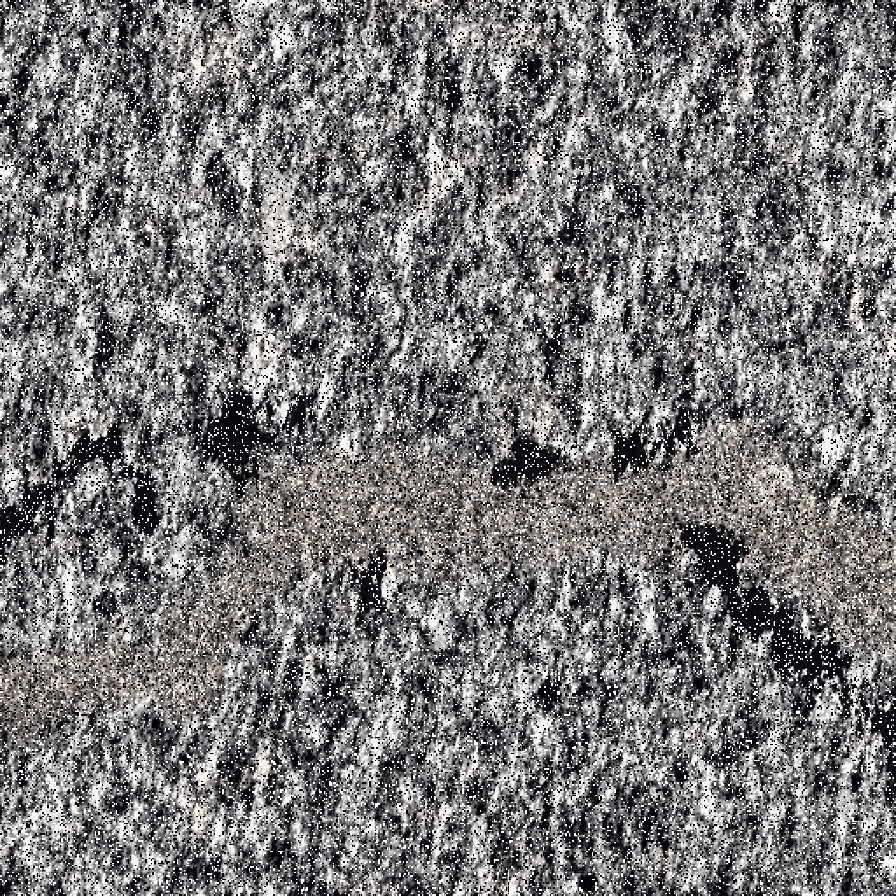
A three.js fragment shader for this texture:

```glsl
varying vec2 vUv;

const vec3 SHADOW = vec3(0.02, 0.025, 0.04);
const vec3 SLATE = vec3(0.49, 0.485, 0.495);
const vec3 PALE = vec3(0.97, 0.97, 0.96);
const vec3 WARM_TINT = vec3(1.05, 1.0, 0.94);
const float SPECK_CELLS = 512.0;
const float SPECK_SHARE = 0.135;

float hash(vec2 p) {
  vec3 q = fract(p.xyx * 0.1031);
  q += dot(q, q.yzx + 33.33);
  return fract((q.x + q.y) * q.z);
}

float noise(vec2 p) {
  vec2 i = floor(p);
  vec2 f = fract(p);
  f = f * f * (3.0 - 2.0 * f);
  float low = mix(hash(i), hash(i + vec2(1.0, 0.0)), f.x);
  float high = mix(hash(i + vec2(0.0, 1.0)), hash(i + 1.0), f.x);
  return mix(low, high, f.y);
}

// Signed noise summed over octaves, finer ones less stretched
float layeredGrain(vec2 p, vec2 scale, vec2 growth, float gain) {
  float sum = 0.0;
  float weight = 1.0;
  for (int i = 0; i < 4; i++) {
    sum += weight * (noise(p * scale + float(i) * 37.0) - 0.5);
    scale *= growth;
    weight *= gain;
  }
  return sum;
}

float capsule(vec2 p, vec2 a, vec2 b, float radius) {
  vec2 along = b - a;
  float t = clamp(dot(p - a, along) / dot(along, along), 0.0, 1.0);
  return length(p - a - along * t) - radius;
}

float fill(float d, float blur) {
  return 1.0 - smoothstep(-blur, blur, d);
}

// Smooth ledge that crosses the rough face
float ledgeDistance(vec2 p) {
  float d = capsule(p, vec2(-0.05, 0.21), vec2(0.22, 0.26), 0.04);
  d = min(d, capsule(p, vec2(0.22, 0.27), vec2(0.33, 0.42), 0.04));
  d = min(d, capsule(p, vec2(0.32, 0.43), vec2(0.8, 0.435), 0.058));
  return min(d, capsule(p, vec2(0.82, 0.45), vec2(1.05, 0.29), 0.06));
}

// Deep cracks and overhang shadows
float crackDistance(vec2 p) {
  float d = capsule(p, vec2(0.77, 0.4), vec2(1.03, 0.14), 0.02);
  d = min(d, capsule(p, vec2(-0.02, 0.37), vec2(0.1, 0.5), 0.016));
  d = min(d, capsule(p, vec2(0.255, 0.5), vec2(0.27, 0.54), 0.02));
  d = min(d, capsule(p, vec2(0.555, 0.47), vec2(0.62, 0.49), 0.013));
  d = min(d, capsule(p, vec2(0.71, 0.49), vec2(0.76, 0.52), 0.015));
  d = min(d, capsule(p, vec2(0.4, 0.36), vec2(0.43, 0.32), 0.011));
  d = min(d, capsule(p, vec2(0.15, 0.46), vec2(0.16, 0.42), 0.008));
  return min(d, capsule(p, vec2(0.32, 0.53), vec2(0.35, 0.54), 0.007));
}

// Large bright inclusions
float inclusionDistance(vec2 p) {
  float d = capsule(p, vec2(0.3, 0.73), vec2(0.312, 0.79), 0.016);
  d = min(d, capsule(p, vec2(0.24, 0.74), vec2(0.24, 0.76), 0.007));
  d = min(d, capsule(p, vec2(0.195, 0.36), vec2(0.2, 0.39), 0.009));
  d = min(d, capsule(p, vec2(0.49, 0.28), vec2(0.495, 0.31), 0.011));
  return min(d, capsule(p, vec2(0.94, 0.09), vec2(0.945, 0.11), 0.011));
}

// Small bright oval pebbles, one in a share of the cells
float pebbles(vec2 p, float share) {
  vec2 cell = floor(p);
  vec2 offset = vec2(hash(cell + 5.0), hash(cell + 19.0)) * 0.4 - 0.2;
  float size = mix(0.12, 0.26, hash(cell + 71.0));
  float d = length(fract(p) - 0.5 - offset) - size;
  return fill(d, 0.08) * step(hash(cell + 43.0), share);
}

vec3 rock(vec2 p) {
  // Upright grain leaning slightly to the right
  vec2 lean = vec2(p.x - 0.1 * p.y, p.y);
  lean.x += 0.008 * (noise(p * vec2(20.0, 14.0)) - 0.5);
  float streaks = layeredGrain(lean, vec2(72.0, 26.0), vec2(1.7, 2.0), 0.98);
  float grit = layeredGrain(p, vec2(150.0, 130.0), vec2(1.5), 1.15);
  float crystal = hash(floor(p * SPECK_CELLS) + 97.0) - 0.5;

  float rough = layeredGrain(p, vec2(30.0, 20.0), vec2(2.1), 0.7);
  float ledge = fill(ledgeDistance(p) + 0.04 * rough, 0.016);
  float crack = fill(crackDistance(p) + 0.035 * rough + 0.016 * streaks, 0.006);
  float inclusion = fill(inclusionDistance(p) + 0.012 * rough, 0.004);

  float faceTone = 0.47 + 0.66 * streaks + 0.1 * grit + 0.26 * crystal;
  float ledgeTone = 0.5 + 0.24 * grit + 0.16 * streaks + 0.3 * crystal;
  float tone = mix(faceTone, ledgeTone, ledge);
  float pebble = pebbles(lean * vec2(62.0, 34.0), 0.06) * (1.0 - 0.7 * ledge);
  tone = mix(tone, 0.88 + 0.15 * grit, 0.8 * max(pebble, inclusion));
  tone = clamp(tone, 0.0, 1.0);

  vec3 color = mix(SHADOW, SLATE, min(tone * 2.0, 1.0));
  color = mix(color, PALE, max(tone - 0.5, 0.0) * 2.0);
  float warmth = 0.8 * ledge + 0.4 * smoothstep(0.65, 0.9, noise(p * 23.0 + 3.0));
  color *= mix(vec3(1.0), WARM_TINT, min(warmth, 1.0));
  return mix(color, SHADOW, 0.95 * crack);
}

// Salt and pepper specks
vec3 addSpecks(vec3 color, vec2 p, float share) {
  vec2 cell = floor(p);
  vec2 fromCenter = abs(fract(p) - 0.5);
  float cover = fill(max(fromCenter.x, fromCenter.y) - 0.48, 0.08);
  float pick = hash(cell + 213.0);
  color = mix(color, vec3(0.01), cover * step(pick, share));
  return mix(color, vec3(1.0), cover * step(1.0 - share, pick));
}

void main() {
  vec3 color = addSpecks(rock(vUv), vUv * SPECK_CELLS, SPECK_SHARE);
  gl_FragColor = vec4(clamp(color, 0.0, 1.0), 1.0);
}
```
